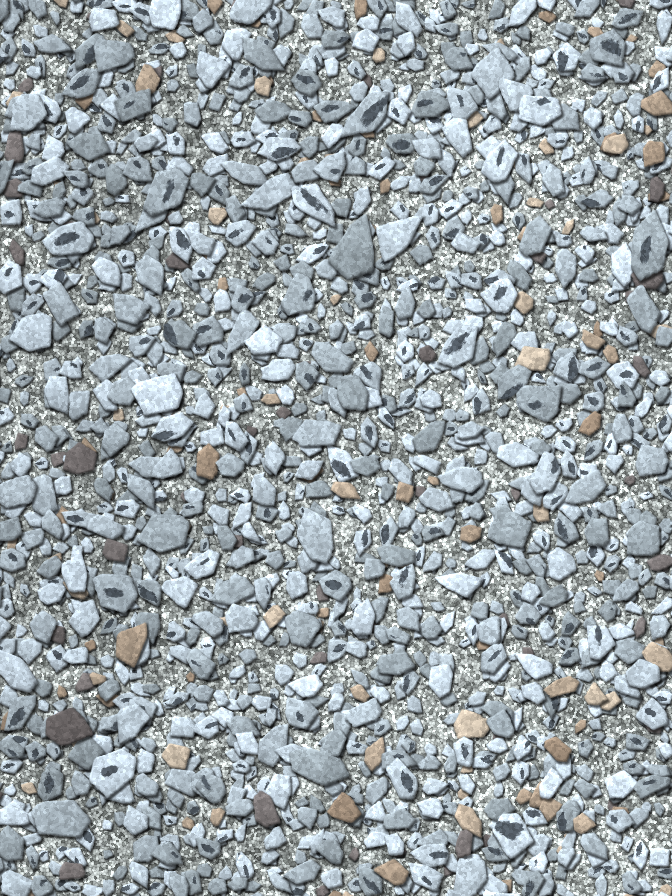
Write a Shadertoy shader that draws this texture.

```glsl
const float TAU = 6.28318;
const vec2 LIGHT = vec2(-0.5, 0.86);

vec3 hash3(vec2 p) {
    vec3 q = fract(p.xyx * vec3(0.1031, 0.1030, 0.0973));
    q += dot(q, q.yxz + 33.33);
    return fract((q.xxy + q.yzz) * q.zyx);
}

mat2 rotation(float a) {
    return mat2(cos(a), sin(a), -sin(a), cos(a));
}

// Cellular noise: x = distance to the nearest grain, y = random grain value
vec2 cellular(vec2 p) {
    vec2 cell = floor(p), nearest = vec2(9.0, 0.0);
    for (int y = -1; y <= 1; y++)
    for (int x = -1; x <= 1; x++) {
        vec2 id = cell + vec2(x, y);
        vec3 r = hash3(id);
        float d = length(id + r.xy - p);
        if (d < nearest.x) nearest = vec2(d, r.z);
    }
    return nearest;
}

// Layered sines, roughly -1 to 1
float ripple(vec2 p, float phase) {
    float sum = 0.0, weight = 0.5;
    for (int i = 0; i < 4; i++) {
        sum += weight * sin(p.x + phase + 1.7 * sin(p.y)) * cos(p.y - phase);
        p = rotation(1.1) * p * 1.9;
        weight *= 0.6;
    }
    return sum;
}

// Rounded random polygon: xy = facing of the nearest side, z = distance
vec3 stoneOutline(vec2 p, vec2 id, float radius) {
    vec3 edge = vec3(0.0, 0.0, -9.0);
    float rounding = 0.14 * radius;
    for (int i = 0; i < 6; i++) {
        vec3 r = hash3(id + float(i) * 17.3);
        float a = TAU * (float(i) + 0.8 * r.x) / 6.0;
        vec2 n = vec2(cos(a), sin(a));
        float d = dot(p, n) - radius * (0.70 + 0.42 * r.y);
        float h = clamp(0.5 + 0.5 * (d - edge.z) / rounding, 0.0, 1.0);
        edge = mix(edge, vec3(n, d), h);
        edge.z += rounding * h * (1.0 - h);
    }
    return edge;
}

vec3 stoneColor(vec3 r) {
    vec3 slate = mix(vec3(0.55, 0.595, 0.62), vec3(0.83, 0.895, 0.95), r.x);
    vec3 sandstone = mix(vec3(0.60, 0.53, 0.46), vec3(0.78, 0.73, 0.66), r.x);
    vec3 umber = vec3(0.39, 0.37, 0.37) + 0.10 * r.x;
    vec3 warm = r.y < 0.35 ? umber : sandstone;
    return r.z < 0.09 ? warm : slate;
}

vec3 mortar(vec2 fine, vec2 coarse, float patchTone) {
    vec3 col = mix(vec3(0.38, 0.40, 0.39), vec3(0.90, 0.935, 0.93), fine.y);
    col *= 1.16 - 0.40 * fine.x;
    col *= 0.86 + 0.36 * coarse.y - 0.22 * coarse.x;
    return col * (1.0 + 0.12 * patchTone);
}

// Lays one grid of stones with their contact shadows over the ground
vec3 layStones(vec3 ground, vec2 uv, float scale, float density, vec2 fine, vec2 coarse) {
    vec2 p = uv * scale, cell = floor(p);
    float blur = 0.8 * scale / iResolution.x;
    vec3 col = ground;
    for (int y = 1; y >= -1; y--)
    for (int x = -1; x <= 1; x++) {
        vec2 id = cell + vec2(x, y);
        vec2 seed = id + scale * 7.0;
        vec3 place = hash3(seed), shape = hash3(seed + 51.7), look = hash3(seed + 93.1);
        if (place.z > density) continue;

        vec2 local = p - id - 0.5 - 0.56 * (place.xy - 0.5);
        float radius = mix(0.30, 0.47, shape.x);
        float stretch = mix(1.0, 1.5, shape.y);
        mat2 turn = rotation(TAU * shape.z);
        vec2 squash = vec2(1.0 / stretch, sqrt(stretch));
        vec2 q = (turn * local) * squash;
        q += 0.016 * ripple(q * 14.0, TAU * look.x);
        vec3 edge = stoneOutline(q, seed, radius);

        // Shadow falls to the lower right, tighter under large stones
        float reach = min(0.08, scale * 0.0032);
        vec2 shadowPoint = (turn * (local + reach * LIGHT)) * squash;
        float shadowDist = stoneOutline(shadowPoint, seed, radius).z;
        col *= mix(0.36, 1.0, smoothstep(-0.4 * reach, 1.1 * reach, shadowDist));

        // Flat top, bevelled sides, mottled grain
        float lit = dot(edge.xy * turn, LIGHT);
        float bevel = smoothstep(-1.4 * reach, 0.0, edge.z);
        float wear = ripple(q * 9.0, TAU * look.y);
        vec3 stone = stoneColor(look);
        stone *= 1.0 + 0.18 * dot(local, LIGHT) + 0.09 * wear;
        stone *= mix(1.0, 0.84 + 0.30 * lit, bevel);
        stone *= 0.90 + 0.20 * fine.y + 0.12 * (coarse.y - 0.5);

        // Dark damp stain on some tops
        float stainSize = radius * mix(0.18, 0.55, place.x);
        vec2 stainPoint = (q - 0.36 * (place.yx - 0.5)) * vec2(0.8, 1.3);
        float stainEdge = length(stainPoint) + 0.11 * ripple(q * 9.0, TAU * shape.x);
        float stain = 1.0 - smoothstep(stainSize - 0.03, stainSize + 0.03, stainEdge);
        stain *= step(fract(look.y * 7.0), 0.36) * step(0.09, look.z);
        stone = mix(stone, vec3(0.25, 0.28, 0.31) * (0.8 + 0.4 * fine.y), 0.88 * stain);

        col = mix(col, stone, 1.0 - smoothstep(-blur, blur, edge.z));
    }
    return col;
}

void mainImage(out vec4 fragColor, in vec2 fragCoord) {
    vec2 uv = fragCoord / iResolution.x;
    vec2 fine = cellular(uv * 230.0);
    vec2 coarse = cellular(uv * 95.0);
    float patchTone = ripple(uv * 7.0, 1.3);

    // Small chips first, larger stones over them
    vec3 col = mortar(fine, coarse, patchTone);
    col = layStones(col, uv, 41.0, 0.50, fine, coarse);
    col = layStones(col, uv, 29.0, 0.55, fine, coarse);
    col = layStones(col, uv, 21.0, 0.55, fine, coarse);
    col = layStones(col, uv, 14.0, 0.24, fine, coarse);

    // Broad unevenness, slightly darker to the left
    col *= 1.03 + 0.05 * patchTone + 0.08 * (smoothstep(0.0, 0.4, uv.x) - 0.5);
    fragColor = vec4(clamp(col, 0.0, 1.0), 1.0);
}
```
